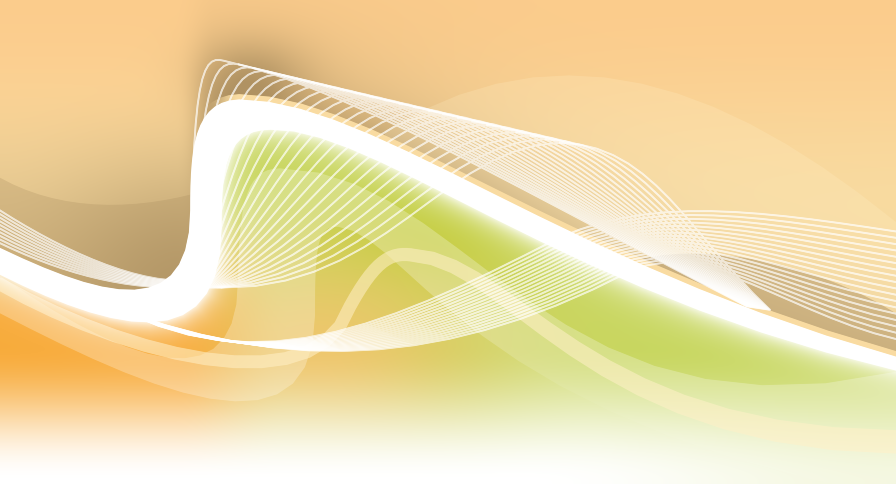
This background is drawn by a WebGL 2 fragment shader. Its source:

```glsl
#version 300 es
precision highp float;
// Draws a white wave ribbon over peach and green gradients, with veils and fine strands.
uniform vec2 u_resolution;
out vec4 fragColor;

// Design grid: x to the right, y downwards
const vec2 GRID = vec2(768, 414);
const int SEGMENTS = 14;
const float STRAND_WIDTH = 0.42;
const float STRAND_ALPHA = 0.68;
const float GLOW_SIZE = 11.0;

const vec3 PEACH = vec3(0.985, 0.80, 0.55);
const vec3 SAND = vec3(0.975, 0.86, 0.63);
const vec3 BROWN = vec3(0.64, 0.53, 0.35);
const vec3 CREAM = vec3(1.0, 0.94, 0.78);
const vec3 GREEN = vec3(0.78, 0.84, 0.37);
const vec3 OLIVE = vec3(0.74, 0.80, 0.19);
const vec3 AMBER = vec3(0.95, 0.77, 0.43);
const vec3 ORANGE = vec3(0.97, 0.67, 0.23);
const vec3 WHITE = vec3(1);

// Three joined cubic curves, running left to right
struct Wave { mat4x2 a; mat3x2 b; mat3x2 c; };
const Wave RIBBON_TOP = Wave(mat4x2(0,212, 90,255, 163,275, 163,180),
  mat3x2(163,130, 165,86, 205,85), mat3x2(320,85, 480,225, 768,305));
const Wave RIBBON_BASE = Wave(mat4x2(0,235, 90,280, 190,312, 190,195),
  mat3x2(190,145, 193,111, 232,111), mat3x2(320,108, 480,250, 768,317));
const Wave VEIL_TOP = Wave(mat4x2(0,236, 110,312, 204,345, 204,240),
  mat3x2(205,170, 212,144, 240,144), mat3x2(400,145, 470,385, 768,318));
const Wave VEIL_BASE = Wave(mat4x2(0,268, 120,330, 270,400, 270,270),
  mat3x2(270,215, 271,192, 290,194), mat3x2(350,200, 400,360, 768,425));
const Wave STREAM = Wave(mat4x2(0,243, 100,300, 270,350, 300,262),
  mat3x2(322,222, 335,216, 352,218), mat3x2(440,222, 500,375, 768,378));

float pixelSize;

float cover(float d) { return smoothstep(-0.6, 0.6, d / pixelSize); }

float blob(vec2 p, vec2 center, vec2 radius) {
  vec2 q = (p - center) / radius;
  return exp(-dot(q, q));
}

// x: distance to the curve; y: +1 below it, -1 above it, 0 beside it
vec2 piece(vec2 p, mat4x2 c) {
  float nearest = 1e9, side = 0.0;
  vec2 start = c[0];
  for (int i = 1; i <= SEGMENTS; i++) {
    float t = float(i) / float(SEGMENTS), s = 1.0 - t;
    vec2 end = c * vec4(s * s * s, 3.0 * s * s * t, 3.0 * s * t * t, t * t * t);
    vec2 along = end - start, q = p - start;
    vec2 gap = q - along * clamp(dot(q, along) / max(dot(along, along), 1e-6), 0.0, 1.0);
    nearest = min(nearest, dot(gap, gap));
    if (p.x >= start.x && p.x < end.x) side = sign(along.x * q.y - along.y * q.x);
    start = end;
  }
  return vec2(sqrt(nearest), side);
}

float signedGap(vec2 r) { return r.y > 0.0 ? r.x : -r.x; }

float below(vec2 p, mat4x2 c) { return cover(signedGap(piece(p, c))); }

float wave(vec2 p, Wave w) {
  vec2 a = piece(p, w.a);
  vec2 b = piece(p, mat4x2(w.a[3], w.b[0], w.b[1], w.b[2]));
  vec2 c = piece(p, mat4x2(w.b[2], w.c[0], w.c[1], w.c[2]));
  return signedGap(vec2(min(a.x, min(b.x, c.x)), a.y + b.y + c.y));
}

// Fine lines blended from curve a to curve b, skipped outside their bounds
float strands(vec2 p, int count, mat4x2 a, mat4x2 b) {
  vec2 low = p, high = p;
  for (int i = 0; i < 4; i++) {
    low = min(low, min(a[i], b[i]) - 2.0);
    high = max(high, max(a[i], b[i]) + 2.0);
  }
  if (any(equal(low, p)) || any(equal(high, p))) return 0.0;
  float clear = 1.0, soft = max(pixelSize, 0.9);
  for (int i = 0; i < count; i++) {
    float s = float(i) / float(count - 1);
    float d = piece(p, a * (1.0 - s) + b * s).x - STRAND_WIDTH;
    clear *= 1.0 - STRAND_ALPHA * (1.0 - smoothstep(0.0, soft, d));
  }
  return 1.0 - clear;
}

vec3 upperField(vec2 p, float gap) {
  vec3 col = mix(PEACH, SAND, smoothstep(0.0, 190.0, p.y));
  float right = smoothstep(150.0, 185.0, p.x);
  float leftShade = smoothstep(60.0, 250.0, p.y) * mix(0.4, 0.75, smoothstep(0.0, 160.0, p.x));
  float rim = exp(-gap / 38.0) * mix(0.62, 0.31, smoothstep(350.0, 650.0, p.x));
  float shade = mix(leftShade, rim, right) + 0.45 * blob(p, vec2(215, 65), vec2(48, 34));
  col = mix(col, BROWN, min(shade, 0.85));
  col = mix(col, CREAM, 0.22 * below(p, mat4x2(330,112, 480,20, 620,70, 768,190)));
  col = mix(col, BROWN, 0.42 * below(p, mat4x2(540,224, 600,205, 700,225, 768,268)));
  return mix(col, BROWN, 0.25 * below(p, mat4x2(0,152, 50,180, 110,180, 165,166)));
}

vec3 lowerField(vec2 p, float gap) {
  vec3 col = mix(GREEN, OLIVE, 0.75 * blob(p, vec2(370, 200), vec2(100, 55)));
  col = mix(col, AMBER, 0.9 * blob(p, vec2(270, 305), vec2(140, 90)));
  col = mix(col, ORANGE, smoothstep(-250.0, -150.0, -p.x) * smoothstep(170.0, 270.0, p.y));
  col = mix(col, WHITE, smoothstep(295.0, 412.0, p.y) * mix(1.0, 0.75, smoothstep(450.0, 768.0, p.x)));
  float veilBase = cover(wave(p, VEIL_BASE));
  col = mix(col, WHITE, 0.25 * cover(wave(p, VEIL_TOP)) * (1.0 - veilBase));
  col = mix(col, WHITE, 0.22 * veilBase * smoothstep(360.0, 520.0, p.x));
  float halfWidth = mix(5.5, 10.0, smoothstep(300.0, 768.0, p.x));
  col = mix(col, CREAM, 0.55 * cover(halfWidth - abs(wave(p, STREAM))));
  return mix(col, WHITE, 0.8 * exp(-max(gap, 0.0) / GLOW_SIZE));
}

void main() {
  vec2 p = vec2(gl_FragCoord.x, u_resolution.y - gl_FragCoord.y) / u_resolution * GRID;
  pixelSize = GRID.y / u_resolution.y;
  float top = wave(p, RIBBON_TOP), base = wave(p, RIBBON_BASE);
  // Fields, trim and ribbon
  vec3 col = upperField(p, max(-top, 0.0));
  col = mix(col, SAND, cover(top + 4.5) * smoothstep(175.0, 205.0, p.x));
  col = mix(col, WHITE, cover(top));
  if (base > -2.0) col = mix(col, lowerField(p, base), cover(base));
  // Crest fan and descent, long swell, then both corners
  float lines = strands(p, 24, mat4x2(164,246, 164,60, 174,47, 192,52), mat4x2(190,246, 330,248, 380,125, 480,122));
  lines = max(lines, strands(p, 24, mat4x2(192,52, 300,75, 450,165, 640,262), mat4x2(480,122, 560,124, 590,200, 660,265)));
  lines = max(lines, strands(p, 18, mat4x2(110,268, 230,325, 340,275, 480,203), mat4x2(110,268, 260,320, 390,310, 540,232)));
  lines = max(lines, strands(p, 18, mat4x2(480,203, 560,168, 650,180, 768,198), mat4x2(540,232, 600,203, 680,270, 768,290)));
  lines = max(lines, strands(p, 10, mat4x2(0,180, 50,212, 110,240, 155,240), mat4x2(0,208, 50,232, 100,246, 150,246)));
  fragColor = vec4(mix(col, WHITE, lines), 1);
}
```
